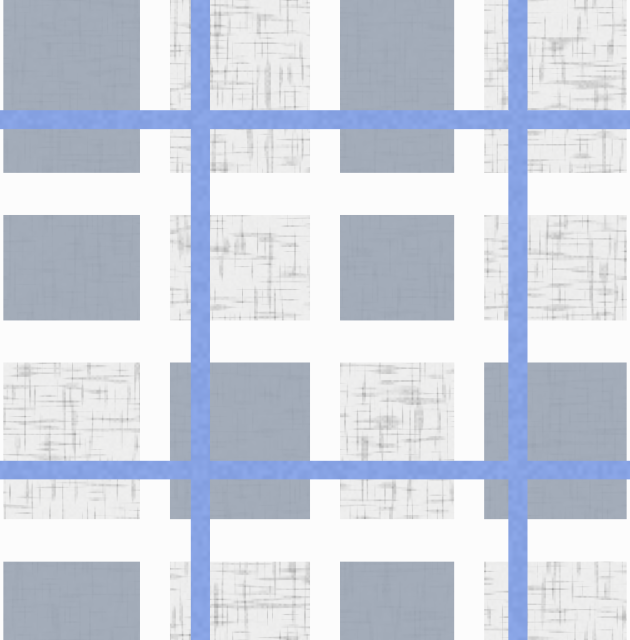
Reproduce this pattern procedurally as a WebGL 2 fragment shader.

```glsl
#version 300 es
precision highp float;
// Plaid of alternating slate and linen blocks on white, crossed by blue bands.
// Blocks and bands are wrapped 1D intervals; the linen is stretched value
// noise on a periodic lattice, so every edge of the tile joins its opposite.

uniform vec2 u_resolution;
out vec4 fragColor;

const vec3 WHITE = vec3(0.988);
const vec3 LINEN = vec3(0.938, 0.938, 0.937);
const vec3 SLATE = vec3(0.636, 0.671, 0.722);
const vec3 BLUE  = vec3(0.530, 0.638, 0.893);

// Start and end of each interval; rows run downward from the top.
const int COLUMN_COUNT = 4;
const int ROW_COUNT = 3;
const int BAND_COUNT = 2;
const vec2 COLUMNS[COLUMN_COUNT] = vec2[](vec2(0.0053, 0.2222), vec2(0.2698, 0.4921),
                                          vec2(0.5397, 0.7209), vec2(0.7685, 0.9947));
const vec2 ROWS[ROW_COUNT] = vec2[](vec2(0.3359, 0.5007), vec2(0.5664, 0.8112),
                                    vec2(0.8776, 1.2701));
const vec2 BANDS_X[BAND_COUNT] = vec2[](vec2(0.3029, 0.3333), vec2(0.8069, 0.8373));
const vec2 BANDS_Y[BAND_COUNT] = vec2[](vec2(0.1722, 0.2018), vec2(0.7200, 0.7490));

const int THREADS = 252;         // thread lines across the tile
const int STREAKS = 26;          // streak lengths along one thread
const float THREAD_DARK = 0.13;  // depth of threads on linen
const float SLATE_GRAIN = 0.016;
const float BLUE_GRAIN = 0.045;

// Integer hash of a lattice point, 0 to 1.
float hash(ivec2 cell, int seed) {
    uint h = uint(cell.x) * 1597334677u ^ uint(cell.y) * 3812015801u ^ uint(seed) * 668265263u;
    h = (h ^ (h >> 16)) * 2146121005u;
    h = (h ^ (h >> 15)) * 2221713035u;
    h ^= h >> 16;
    return float(h >> 8) / 16777215.0;
}

// Value noise that wraps after period cells.
float wrappedNoise(vec2 p, ivec2 period, int seed) {
    vec2 q = fract(p) * vec2(period);
    ivec2 a = ivec2(floor(q)) % period;
    ivec2 b = (a + 1) % period;
    vec2 t = fract(q);
    t = t * t * (3.0 - 2.0 * t);
    float low = mix(hash(a, seed), hash(ivec2(b.x, a.y), seed), t.x);
    float high = mix(hash(ivec2(a.x, b.y), seed), hash(b, seed), t.x);
    return mix(low, high, t.y);
}

// Smooth coverage of an interval on a circle of length 1.
float interval(float x, vec2 span, float pixel) {
    float center = 0.5 * (span.x + span.y);
    float offset = abs(fract(x - center + 0.5) - 0.5);
    return clamp((0.5 * (span.y - span.x) - offset) / pixel + 0.5, 0.0, 1.0);
}

// Darkness of broken threads running in both directions.
float weave(vec2 p) {
    float across = wrappedNoise(p, ivec2(STREAKS, THREADS), 1);
    float along = wrappedNoise(p, ivec2(THREADS, STREAKS), 2);
    float fine = wrappedNoise(p, ivec2(THREADS), 3);
    float strokes = smoothstep(0.58, 1.0, across) + smoothstep(0.58, 1.0, along);
    return strokes * (0.55 + 0.6 * fine) + 0.12 * fine;
}

void main() {
    vec2 pixel = 1.0 / u_resolution;
    vec2 p = gl_FragCoord.xy * pixel;
    p.y = 1.0 - p.y;

    // Cloth shades
    float threads = weave(p);
    float mottle = wrappedNoise(p, ivec2(THREADS / 2), 4) - 0.5;
    vec3 linen = LINEN - THREAD_DARK * threads;
    vec3 slate = SLATE + SLATE_GRAIN * (0.25 - threads + 0.5 * mottle);
    vec3 blue = BLUE + BLUE_GRAIN * mottle;

    // Checkered blocks
    vec3 color = WHITE;
    for (int row = 0; row < ROW_COUNT; row++) {
        float inRow = interval(p.y, ROWS[row], pixel.y);
        for (int col = 0; col < COLUMN_COUNT; col++) {
            float inBlock = inRow * interval(p.x, COLUMNS[col], pixel.x);
            color = mix(color, (row + col) % 2 == 0 ? slate : linen, inBlock);
        }
    }

    // Crossing bands
    float band = 0.0;
    for (int i = 0; i < BAND_COUNT; i++) {
        band = max(band, interval(p.x, BANDS_X[i], pixel.x));
        band = max(band, interval(p.y, BANDS_Y[i], pixel.y));
    }
    fragColor = vec4(mix(color, blue, band), 1.0);
}
```
